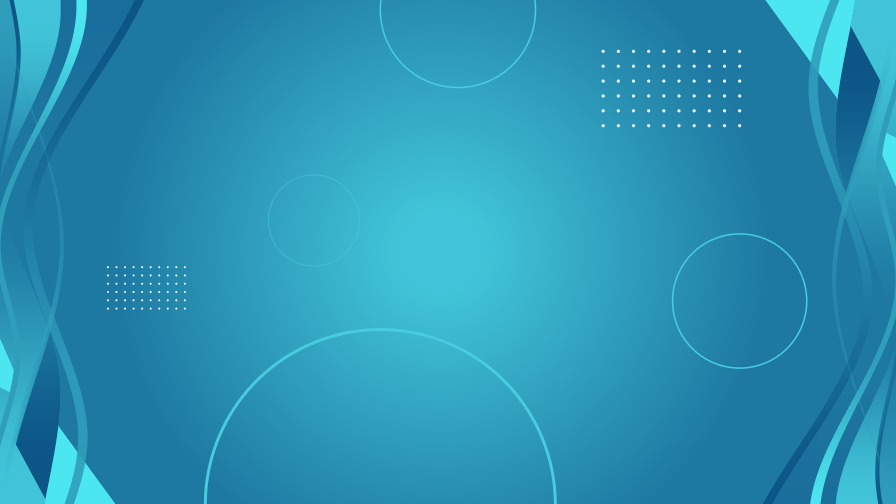
A WebGL 1 fragment shader for this background:

```glsl
precision highp float;
// Teal radial glow with flowing side ribbons, thin rings and dot grids.

uniform vec2 u_resolution;

// Layout units: the canvas is 432 units high, y runs down from the top edge.
const float HEIGHT = 432.0;
const float RIGHT_SHIFT = 18.0;   // vertical offset of the turned right-hand ribbons
const vec2 GLOW_CENTER = vec2(378.0, 215.0);
const float GLOW_INNER = 35.0;
const float GLOW_OUTER = 280.0;

const vec3 EDGE_BLUE = vec3(0.118, 0.475, 0.635);
const vec3 GLOW_TEAL = vec3(0.255, 0.770, 0.850);
const vec3 DEEP_BLUE = vec3(0.045, 0.335, 0.530);
const vec3 MID_BLUE = vec3(0.095, 0.420, 0.600);
const vec3 SOFT_TEAL = vec3(0.185, 0.620, 0.735);
const vec3 BRIGHT_CYAN = vec3(0.300, 0.900, 0.940);
const vec3 RING_COLOR = vec3(0.280, 0.800, 0.880);
const vec3 DOT_COLOR = vec3(0.900, 0.980, 1.000);

float unitsPerPixel;

// Antialiased coverage of a signed distance (negative is inside).
float cover(float d) {
  return clamp(0.5 - d / unitsPerPixel, 0.0, 1.0);
}

// Smooth x position that swings between four turning points.
float wave(float y, vec4 ys, vec4 xs) {
  return xs.x + (xs.y - xs.x) * smoothstep(ys.x, ys.y, y)
              + (xs.z - xs.y) * smoothstep(ys.y, ys.z, y)
              + (xs.w - xs.z) * smoothstep(ys.z, ys.w, y);
}

float ring(vec2 p, vec2 center, float radius, float width) {
  return cover(abs(length(p - center) - radius) - 0.5 * width);
}

// Ten by six dots, starting at the top left dot.
float dotGrid(vec2 p, vec2 start, vec2 pitch, float radius) {
  vec2 cell = clamp(floor((p - start) / pitch + 0.5), vec2(0.0), vec2(9.0, 5.0));
  return cover(length(p - start - cell * pitch) - radius);
}

// Ribbon bundle along the left edge.
vec3 ribbons(vec3 color, vec2 p) {
  float x = p.x;
  float y = p.y;
  float outer = wave(y, vec4(-60.0, 195.0, 375.0, 550.0), vec4(135.0, 24.0, 71.0, 24.0));
  float inner = wave(y, vec4(5.0, 210.0, 305.0, 420.0), vec4(70.0, -2.0, 15.0, -8.0));
  float cross = wave(y, vec4(-40.0, 210.0, 440.0, 600.0), vec4(-5.0, 53.0, 3.0, 20.0));
  float sheet = wave(y, vec4(10.0, 190.0, 300.0, 400.0), vec4(52.0, -6.0, -6.0, -6.0));
  float seam = wave(y, vec4(-40.0, 45.0, 185.0, 300.0), vec4(5.0, 16.0, -5.0, -5.0));
  float fold = wave(y, vec4(150.0, 335.0, 500.0, 600.0), vec4(0.0, 52.0, 30.0, 30.0));
  float foldBase = 5.0 + 0.54 * (y - 365.0);
  float fadeDown = smoothstep(0.0, 160.0, y);

  // Upper sheets
  color = mix(color, MID_BLUE, cover(x - outer) * 0.85 * (1.0 - fadeDown));
  vec3 sheetColor = mix(GLOW_TEAL, EDGE_BLUE, smoothstep(15.0, 175.0, y));
  color = mix(color, sheetColor, cover(x - sheet));
  color = mix(color, mix(SOFT_TEAL, EDGE_BLUE, fadeDown), cover(x - seam));
  color = mix(color, DEEP_BLUE, cover(abs(x - seam) - 1.8) * (1.0 - 0.7 * fadeDown));

  // Lower sheet, dark fold and bright wedges
  vec3 bodyColor = mix(EDGE_BLUE, GLOW_TEAL, smoothstep(180.0, 420.0, y));
  color = mix(color, bodyColor, cover(x - fold));
  vec3 foldColor = mix(EDGE_BLUE, DEEP_BLUE, smoothstep(250.0, 400.0, y));
  color = mix(color, foldColor, cover(max(x - fold, max(cross, foldBase) - x)));
  float wedge = max(fold - x, x - 50.0 - 0.73 * (y - 365.0));
  color = mix(color, BRIGHT_CYAN, cover(wedge));
  float chip = max(x - inner, max(290.0 + 2.3 * x - y, y - 332.0 - 0.5 * x));
  color = mix(color, BRIGHT_CYAN, cover(chip));

  // Narrow bands
  vec3 crossColor = mix(SOFT_TEAL, GLOW_TEAL, smoothstep(300.0, 430.0, y));
  float crossWidth = mix(0.8, 2.4, smoothstep(80.0, 320.0, y));
  float crossAlpha = mix(0.35, 0.9, smoothstep(180.0, 330.0, y));
  color = mix(color, crossColor, cover(abs(x - cross) - crossWidth) * crossAlpha);

  vec3 innerColor = mix(BRIGHT_CYAN, SOFT_TEAL, smoothstep(10.0, 150.0, y));
  color = mix(color, innerColor, cover(abs(x - inner) - mix(4.5, 2.5, fadeDown)));

  vec3 outerColor = mix(DEEP_BLUE, SOFT_TEAL, smoothstep(150.0, 230.0, y));
  float outerAlpha = 1.0 - 0.75 * smoothstep(20.0, 180.0, y)
                   + 0.65 * smoothstep(190.0, 340.0, y);
  color = mix(color, outerColor, cover(abs(x - outer) - 4.0) * outerAlpha);
  return color;
}

void main() {
  unitsPerPixel = HEIGHT / u_resolution.y;
  vec2 p = gl_FragCoord.xy * unitsPerPixel;
  p.y = HEIGHT - p.y;
  float width = u_resolution.x * unitsPerPixel;

  // Radial glow
  float falloff = clamp((length(p - GLOW_CENTER) - GLOW_INNER) / (GLOW_OUTER - GLOW_INNER), 0.0, 1.0);
  vec3 color = mix(GLOW_TEAL, EDGE_BLUE, falloff);

  // Rings
  float rings = ring(p, vec2(392.5, 8.5), 66.5, 1.3);
  rings = max(rings, ring(p, vec2(634.0, 258.0), 57.5, 1.3));
  rings = max(rings, ring(p, vec2(326.0, 432.5), 150.0, 2.5));
  rings = max(rings, 0.5 * ring(p, vec2(269.0, 189.0), 39.0, 0.9));
  color = mix(color, RING_COLOR, rings);

  // Dot grids
  float dots = dotGrid(p, vec2(517.0, 44.0), vec2(13.0, 12.75), 1.35);
  dots = max(dots, dotGrid(p, vec2(92.5, 229.0), vec2(7.33, 7.1), 0.85));
  color = mix(color, DOT_COLOR, dots);

  // The right bundle is the left one turned half a circle
  vec2 turned = vec2(width, HEIGHT + RIGHT_SHIFT) - p;
  color = ribbons(color, p.x < 0.5 * width ? p : turned);

  gl_FragColor = vec4(color, 1.0);
}
```
